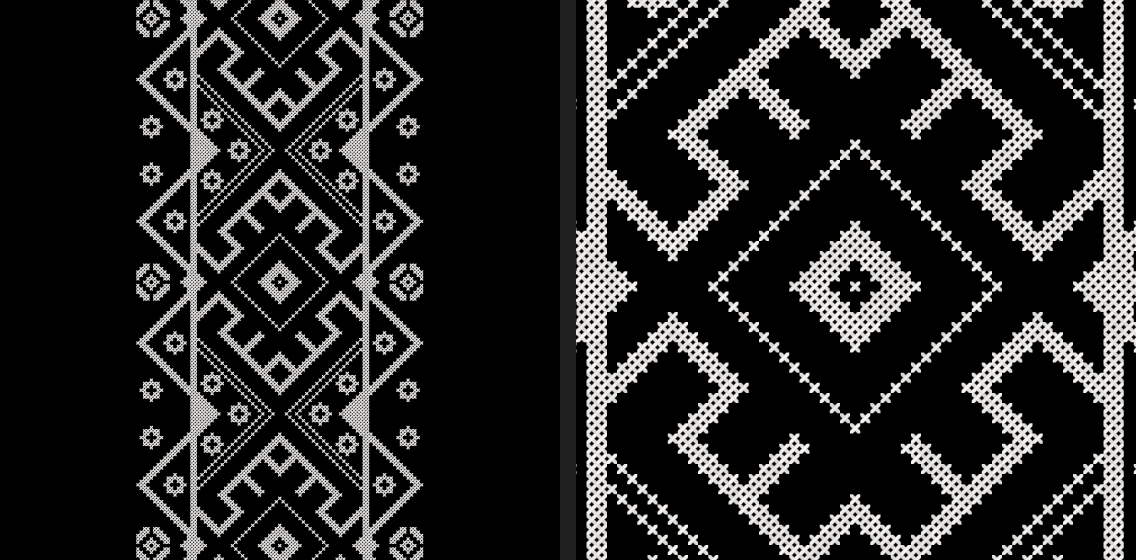
Left, the full canvas; right, a detail of the centre.
Give the GLSL for this pattern, as a Shadertoy shader.

```glsl
// A vertical band of cross-stitch embroidery, pale thread on black cloth.
// The canvas is cut into square stitches; mirrored stitch coordinates fold the
// band to one quarter repeat, where diagonal bands and small motifs mark cells.

const float REPEAT_HEIGHT = 0.4705;          // canvas heights per repeat
const float REPEAT_STITCHES = 78.0;          // stitches per repeat
const float STITCH = REPEAT_HEIGHT / REPEAT_STITCHES;
const vec2 BAND_CENTRE = vec2(-0.0005, -0.0039);
const float BAND_HALF_WIDTH = 42.0;          // in stitches
const float THREAD_HALF_WIDTH = 0.19;        // in stitches
const float THREAD_VARIATION = 0.06;
const vec3 CLOTH = vec3(0.0);
const vec3 THREAD = vec3(0.97, 0.96, 0.95);
const int SAMPLES = 4;                       // per axis

float hash(vec2 p) {
    vec3 q = fract(vec3(p.xyx) * 0.1031);
    q += dot(q, q.yzx + 33.33);
    return fract((q.x + q.y) * q.z);
}

// Inclusive test on whole-stitch values
bool between(float x, float low, float high) {
    return x > low - 0.5 && x < high + 0.5;
}

bool same(float x, float value) {
    return abs(x - value) < 0.5;
}

// Small flower: pierced square with a spike on each side
bool flower(vec2 c, vec2 centre) {
    vec2 d = abs(c - centre);
    float reach = d.x + d.y;
    bool square = max(d.x, d.y) < 2.5 && reach > 1.5;
    return square || (same(reach, 3.0) && min(d.x, d.y) < 0.5);
}

// Octagonal wheel split by a cross, with a small hub
bool rosette(vec2 c, vec2 centre) {
    vec2 d = abs(c - centre);
    float reach = d.x + d.y;
    bool rim = min(d.x, d.y) > 0.5 && max(d.x, d.y) < 5.5 && between(reach, 5.0, 7.0);
    return rim || between(reach, 1.0, 2.0);
}

// Outer triangles, upright bars and the filled points on the bars
bool border(vec2 c, float sum, float diff) {
    bool triangle = c.x > 26.5 &&
        ((between(diff, 22.0, 24.0) && sum < 60.5) ||
         (between(sum, 58.0, 60.0) && diff < 24.5));
    bool bar = between(c.x, 25.0, 26.0);
    bool largePoint = sum > 56.5 && c.x < 26.5;
    bool smallPoint = c.x + 0.0 > 21.5 && abs(c.x - 25.5) + c.y < 3.6;
    return triangle || bar || largePoint || smallPoint;
}

// Hooked zigzag with prongs, closing in a small diamond on the axis
bool zigzag(vec2 c, float sum, float diff) {
    if (c.x > 24.5) return false;
    bool shoulder = between(diff, 13.0, 15.0) && sum > 20.5 && c.y < 12.5;
    bool hookTop = between(sum, 21.0, 23.0) && between(diff, 1.0, 15.0);
    bool hookSide = between(diff, 1.0, 3.0) && between(sum, 21.0, 33.0);
    bool longArm = between(sum, 31.0, 33.0) && diff < 3.5;
    bool prong = between(diff, -11.0, -9.0) && between(sum, 21.0, 33.0);
    bool tip = between(diff, -23.0, -21.0) && sum < 33.5;
    return shoulder || hookTop || hookSide || longArm || prong || tip;
}

// Whether a folded stitch position carries thread
bool stitched(vec2 c) {
    if (c.x > BAND_HALF_WIDTH + 0.5) return false;
    float sum = c.x + c.y;
    float diff = c.x - c.y;
    bool medallion = same(sum, 0.0) || between(sum, 3.0, 6.0) || same(sum, 14.0);
    bool fineLines = c.x < 24.5 && (same(sum, 41.0) || same(sum, 44.0));
    bool flowers = flower(c, vec2(31.0, 18.0)) || flower(c, vec2(38.0, 32.0)) ||
                   flower(c, vec2(20.0, 30.0)) || flower(c, vec2(12.0, 39.0));
    return medallion || fineLines || flowers || rosette(c, vec2(38.0, 0.0)) ||
           border(c, sum, diff) || zigzag(c, sum, diff);
}

vec3 embroidery(vec2 p, float pixel) {
    vec2 cell = floor(p + 0.5);
    vec2 local = p - cell;

    // Fold left to right, and each repeat about its middle
    float row = mod(cell.y + 0.5 * REPEAT_STITCHES + 0.5, REPEAT_STITCHES)
              - 0.5 * REPEAT_STITCHES - 0.5;
    if (!stitched(abs(vec2(cell.x, row)))) return CLOTH;

    // Two crossed threads, the upper one a little lighter
    float rising = abs(local.x - local.y) * 0.7071;
    float falling = abs(local.x + local.y) * 0.7071;
    float soft = 0.04 + 0.25 * pixel;
    float upper = 1.0 - smoothstep(-soft, soft, rising - THREAD_HALF_WIDTH);
    float lower = 1.0 - smoothstep(-soft, soft, falling - THREAD_HALF_WIDTH);
    float light = max(upper, 0.93 * lower);
    return mix(CLOTH, THREAD, light * (1.0 - THREAD_VARIATION * hash(cell + 200.0)));
}

void mainImage(out vec4 fragColor, in vec2 fragCoord) {
    float pixel = 1.0 / (iResolution.y * STITCH);
    vec3 colour = vec3(0.0);
    for (int i = 0; i < SAMPLES * SAMPLES; i++) {
        vec2 offset = (vec2(i % SAMPLES, i / SAMPLES) + 0.5) / float(SAMPLES) - 0.5;
        vec2 p = (fragCoord + offset - 0.5 * iResolution.xy) / iResolution.y;
        colour += embroidery((p - BAND_CENTRE) / STITCH, pixel);
    }
    fragColor = vec4(colour / float(SAMPLES * SAMPLES), 1.0);
}
```
